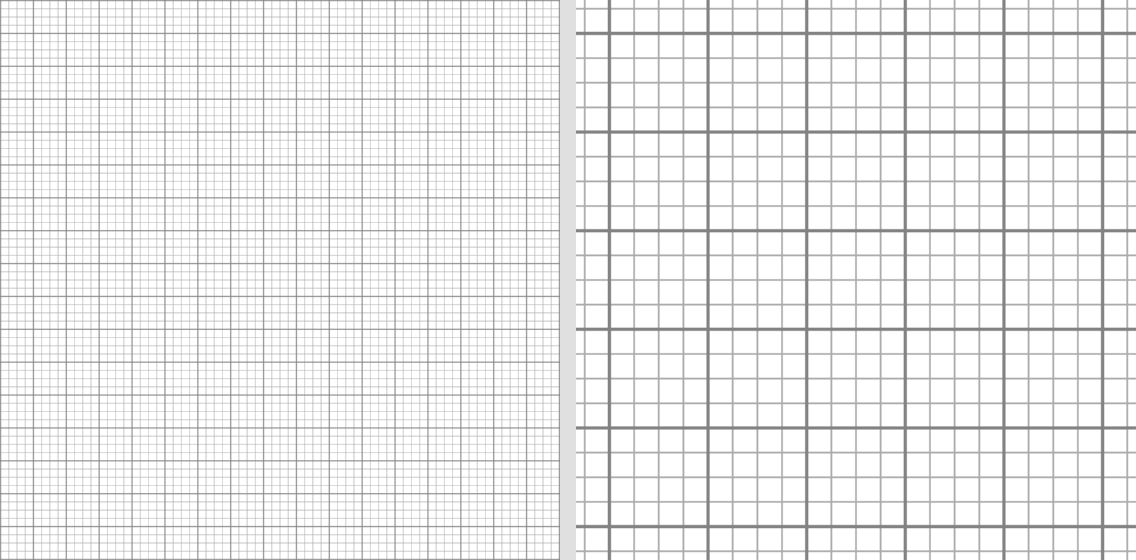
Left, the full canvas; right, a detail of the centre.
Give the GLSL for this pattern, as a Shadertoy shader.

```glsl
// Graph paper: a square grid of heavy grey rules, each cell divided into
// smaller squares by thin, paler rules on white. Each rule is box filtered
// per axis over slightly more than a pixel, for soft edges at any size.

#define CELLS 17.0          // heavy cells across and down
#define DIVISIONS 4.0       // small squares along one heavy cell
#define INSET 0.001         // outer rules' distance from the canvas edge
#define HEAVY_WIDTH 0.0019
#define THIN_WIDTH 0.00105
#define SOFTNESS 1.35       // filter width in pixels
#define PAPER vec3(1.0)
#define HEAVY_INK vec3(0.51)
#define THIN_INK vec3(0.67)

// Signed distance on each axis to the nearest rule of a given pitch
vec2 ruleDistance(vec2 p, float pitch) {
    return (fract(p / pitch + 0.5) - 0.5) * pitch;
}

// Share of the filter covered by a rule, for each axis
vec2 ruleCoverage(vec2 d, float width, float filterWidth) {
    vec2 upper = min(d + 0.5 * filterWidth, vec2(0.5 * width));
    vec2 lower = max(d - 0.5 * filterWidth, vec2(-0.5 * width));
    return clamp((upper - lower) / filterWidth, 0.0, 1.0);
}

// Joins both directions without darkening the crossings
float joinAxes(vec2 c) {
    return 1.0 - (1.0 - c.x) * (1.0 - c.y);
}

void mainImage(out vec4 fragColor, in vec2 fragCoord) {
    float pixel = 1.0 / min(iResolution.x, iResolution.y);
    float filterWidth = SOFTNESS * pixel;
    vec2 p = fragCoord * pixel - INSET;
    float heavyPitch = (1.0 - 2.0 * INSET) / CELLS;
    float thinPitch = heavyPitch / DIVISIONS;

    vec2 heavyDistance = ruleDistance(p, heavyPitch);
    vec2 heavy = ruleCoverage(heavyDistance, HEAVY_WIDTH, filterWidth);
    vec2 thin = ruleCoverage(ruleDistance(p, thinPitch), THIN_WIDTH, filterWidth);

    // Leave out thin rules that would lie beneath heavy ones
    thin *= step(0.5 * thinPitch, abs(heavyDistance));

    vec3 color = mix(PAPER, THIN_INK, joinAxes(thin));
    color = mix(color, HEAVY_INK, joinAxes(heavy));
    fragColor = vec4(color, 1.0);
}
```
